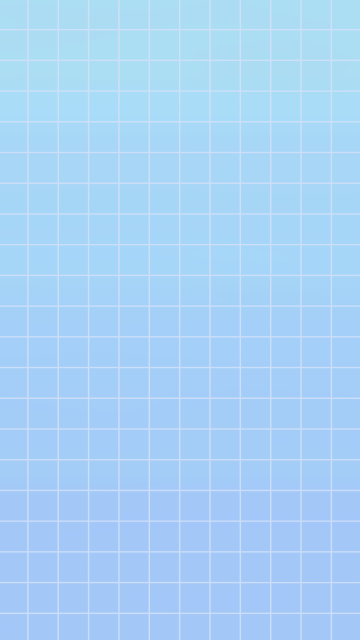
This pattern is drawn by a Shadertoy shader. Its source:

```glsl
// Thin pale grid over a softly banded vertical gradient from aqua to periwinkle.

float hash(vec2 p) {
    return fract(sin(dot(p, vec2(127.1, 311.7))) * 43758.55);
}

vec2 gradientAt(vec2 cell) {
    float angle = 6.2832 * hash(cell);
    return vec2(cos(angle), sin(angle));
}

float gradientNoise(vec2 p) {
    vec2 i = floor(p), f = fract(p);
    vec2 u = f * f * (3.0 - 2.0 * f);
    vec2 e = vec2(1.0, 0.0);
    float low = mix(dot(gradientAt(i), f), dot(gradientAt(i + e.xy), f - e.xy), u.x);
    float high = mix(dot(gradientAt(i + e.yx), f - e.yx), dot(gradientAt(i + e.xx), f - e.xx), u.x);
    return mix(low, high, u.y);
}

// Sky colour by depth, 0 at the top and 1 at the bottom
vec3 skyColor(float depth) {
    vec3 c = mix(vec3(0.670, 0.865, 0.952), vec3(0.660, 0.862, 0.970), smoothstep(0.11, 0.17, depth));
    c = mix(c, vec3(0.655, 0.840, 0.965), smoothstep(0.175, 0.23, depth));
    c = mix(c, vec3(0.648, 0.836, 0.970), smoothstep(0.25, 0.40, depth));
    c = mix(c, vec3(0.642, 0.812, 0.973), smoothstep(0.41, 0.52, depth));
    c = mix(c, vec3(0.640, 0.800, 0.970), smoothstep(0.52, 0.70, depth));
    return mix(c, vec3(0.638, 0.783, 0.972), smoothstep(0.735, 0.785, depth));
}

void mainImage(out vec4 fragColor, in vec2 fragCoord) {
    vec2 uv = fragCoord / iResolution.xy;

    // Faint horizontal unevenness in the gradient
    float drift = gradientNoise(uv * vec2(2.0, 24.0));
    vec3 color = skyColor(1.0 - uv.y + 0.008 * drift) + 0.003 * drift;

    // Distance to the nearest line on each axis, in canvas widths
    vec2 pitch = vec2(0.0843, 0.0480);
    vec2 fromLine = abs(fract((uv - vec2(0.0775, 0.0417)) / pitch + 0.5) - 0.5) * pitch;
    fromLine.y *= iResolution.y / iResolution.x;

    // Box-filtered line coverage
    float pixel = 1.0 / iResolution.x;
    vec2 halfWidth = vec2(0.0020, 0.0019);
    vec2 coverage = clamp((min(fromLine + 0.5 * pixel, halfWidth)
                         - max(fromLine - 0.5 * pixel, -halfWidth)) / pixel, 0.0, 1.0);
    float line = 1.0 - (1.0 - coverage.x) * (1.0 - coverage.y);

    color = mix(color, vec3(0.83, 0.88, 0.975), 0.85 * line);
    fragColor = vec4(color, 1.0);
}
```
